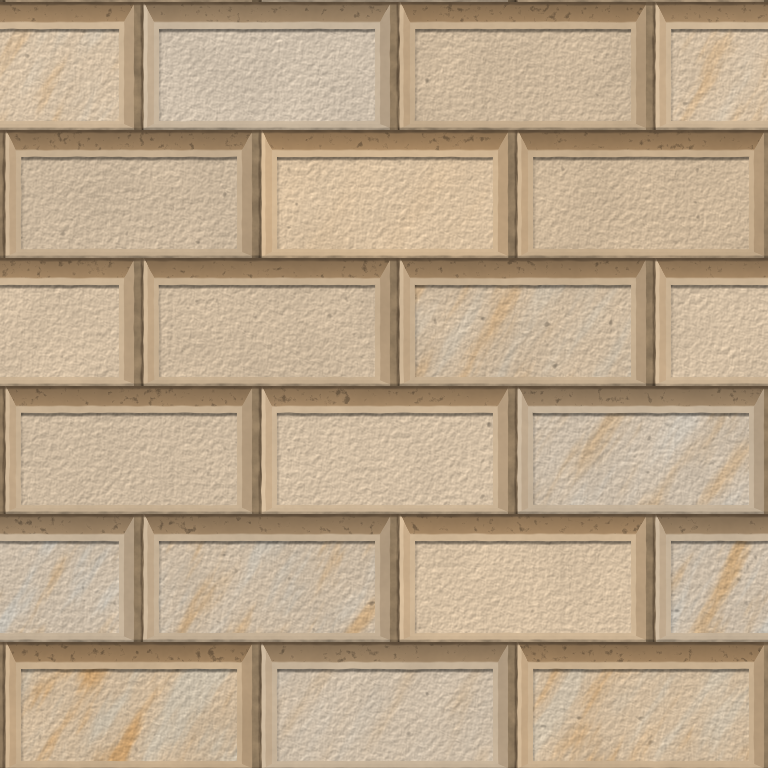
Reproduce this texture procedurally as a WebGL 1 fragment shader.

```glsl
precision highp float;
// Sandstone wall of bevelled blocks in running bond, with rough sunken panels.

uniform vec2 u_resolution;

#define COLUMNS 3.0
#define ROWS 6.0
#define EVEN_SHIFT 4.0     // joint position in even rows, in block units
#define ODD_SHIFT 142.0    // joint position in odd rows
#define ROW_DROP 2.0       // downward shift of the courses
#define RELIEF 0.23        // strength of the panel tooling
#define LUMP 5.6           // size of the tooling marks
#define WEAR 0.55          // dirt on bevels and joints
#define VEINING 0.8        // strength of the mineral streaks

// One block with its joint measures 256 by 128 units.
const vec2 BLOCK = vec2(256.0, 128.0);

const vec3 PANEL = vec3(0.805, 0.738, 0.645);
const vec3 FRAME = vec3(0.785, 0.705, 0.595);
const vec3 SIDE_BEVEL = vec3(0.735, 0.645, 0.530);
const vec3 TOP_BEVEL = vec3(0.600, 0.500, 0.380);
const vec3 JOINT = vec3(0.610, 0.520, 0.405);
const vec3 CREVICE = vec3(0.350, 0.285, 0.215);
const vec3 OCHRE = vec3(0.790, 0.630, 0.430);
const vec3 PALE = vec3(0.790, 0.770, 0.720);

vec2 hash2(vec2 p) {
  vec3 q = fract(vec3(p.xyx) * vec3(0.1031, 0.1030, 0.0973));
  q += dot(q, q.yzx + 33.33);
  return fract((q.xx + q.yz) * q.zy);
}

// Gradient noise, about -0.7 to 0.7.
float noise(vec2 p) {
  vec2 i = floor(p), f = fract(p);
  vec2 u = f * f * f * (f * (f * 6.0 - 15.0) + 10.0);
  vec2 e = vec2(1.0, 0.0);
  float a = dot(hash2(i) * 2.0 - 1.0, f);
  float b = dot(hash2(i + e) * 2.0 - 1.0, f - e);
  float c = dot(hash2(i + e.yx) * 2.0 - 1.0, f - e.yx);
  float d = dot(hash2(i + 1.0) * 2.0 - 1.0, f - 1.0);
  return mix(mix(a, b, u.x), mix(c, d, u.x), u.y);
}

float fbm(vec2 p) {
  float sum = 0.0, amp = 1.0;
  for (int k = 0; k < 4; k++) {
    sum += amp * noise(p);
    p = p * 2.03 + 17.3;
    amp *= 0.5;
  }
  return sum;
}

// Height of the hand-tooled panel face.
float tooling(vec2 p) {
  p += 1.6 * noise(p / 9.0);
  return noise(p / LUMP) + 0.45 * noise(p / LUMP * 2.1 + 9.0);
}

// Smooth coverage of the region d > 0.
float cover(float d, float px) {
  return smoothstep(-0.6 * px, 0.6 * px, d);
}

void main() {
  float px = ROWS * BLOCK.y / u_resolution.y;
  vec2 wall = gl_FragCoord.xy / u_resolution * vec2(COLUMNS, ROWS) * BLOCK;

  // Find the block and the position within it.
  wall.y += ROW_DROP;
  float row = floor(wall.y / BLOCK.y);
  wall.x -= mix(EVEN_SHIFT, ODD_SHIFT, mod(row, 2.0));
  vec2 id = mod(vec2(floor(wall.x / BLOCK.x), row), vec2(COLUMNS, ROWS));
  vec2 q = mod(wall, BLOCK);
  vec2 seed = q + id * vec2(311.0, 173.0) + 40.0;
  vec2 tone = hash2(id + 5.7), kind = hash2(id * 3.1 + 21.4);

  // Distances from the four edges, slightly uneven from wear.
  vec2 e = q + 0.9 * vec2(noise(seed / 13.0), noise(seed / 15.0 + 70.0));
  float left = e.x - 3.0, right = 248.0 - e.x;
  float top = BLOCK.y - e.y - 2.0, bottom = e.y - 2.0;
  float broad = fbm(seed / 55.0), fine = fbm(seed / 7.0);

  // Stone tint and slanted mineral streaks.
  vec3 tint = mix(vec3(1.02, 0.985, 0.94), vec3(0.985, 0.995, 1.02), tone.x);
  tint *= 0.97 + 0.055 * tone.y + 0.045 * broad + 0.025 * fine;
  float streak = fbm(vec2(seed.x * 0.86 - seed.y * 0.5, seed.x * 0.2 + seed.y * 0.35) / vec2(30.0, 60.0));
  float veins = VEINING * smoothstep(0.35, 1.0, kind.x);
  vec3 face = mix(PANEL, OCHRE, veins * smoothstep(0.0, 0.5, streak));
  face = mix(face, PALE, veins * smoothstep(0.05, 0.5, -streak));

  // Tooled panel lit from above, with sparse dark pits.
  float slope = tooling(seed) - tooling(seed + vec2(-0.9, 1.5));
  face *= 1.0 + RELIEF * clamp(slope, -0.9, 0.7);
  face *= 1.0 - 0.28 * smoothstep(0.38, 0.75, noise(seed / 8.0 + 31.0) + 0.25 * broad);

  // Shadow below the frame and along the left edge of the panel.
  vec2 inset = vec2(min(left - 14.0, right - 15.0), min(top - 25.0, bottom - 7.0));
  face *= 1.0 - 0.42 * (1.0 - smoothstep(1.5, 4.5, top - 25.0));
  face *= 1.0 - 0.14 * (1.0 - smoothstep(0.5, 3.5, left - 14.0));

  // Mitred bevels: the nearest edge sets the shade.
  float sides = min(left / 9.0, right / 10.0);
  float upper = top / 18.0, lower = bottom / 4.0;
  vec3 bevel = mix(SIDE_BEVEL * 0.95, SIDE_BEVEL * 1.03, cover(right / 10.0 - left / 9.0, 0.1));
  bevel = mix(bevel, FRAME * 1.05, 1.0 - cover(left - 2.5, px));
  vec3 shaded = TOP_BEVEL * (0.86 + 0.2 * upper);
  shaded *= 1.0 - WEAR * 0.5 * smoothstep(0.15, 0.7, fine + 0.4 * broad);
  bevel = mix(bevel, shaded, cover((sides - upper) * 10.0, px));
  bevel = mix(bevel, FRAME * 0.98, cover((min(sides, upper) - lower) * 4.0, px));
  float rim = min(min(sides, upper), lower);
  vec3 color = mix(bevel, FRAME, cover((rim - 1.0) * 9.0, px));
  color = mix(color, face, cover(min(inset.x, inset.y), px)) * tint;

  // Mortar strip, dark crevices and grime.
  float grime = clamp(0.5 + fbm(seed / 18.0 + 90.0), 0.0, 1.0);
  vec3 mortar = JOINT * (1.0 - WEAR * 0.3 * grime + 0.05 * fine);
  color = mix(mortar, color, cover(min(left + 1.5, right), px));
  float gap = min(e.x, BLOCK.x - e.x);
  color = mix(color, CREVICE, (0.35 + WEAR * grime) * (1.0 - smoothstep(0.3, 2.2, gap)));
  color = mix(color, CREVICE, (0.7 + 0.3 * grime) * (1.0 - smoothstep(-0.5, 2.2, top)));
  color *= 1.0 - (0.12 + WEAR * 0.4 * grime) * (1.0 - smoothstep(-1.0, 1.5, bottom));

  gl_FragColor = vec4(color, 1.0);
}
```
